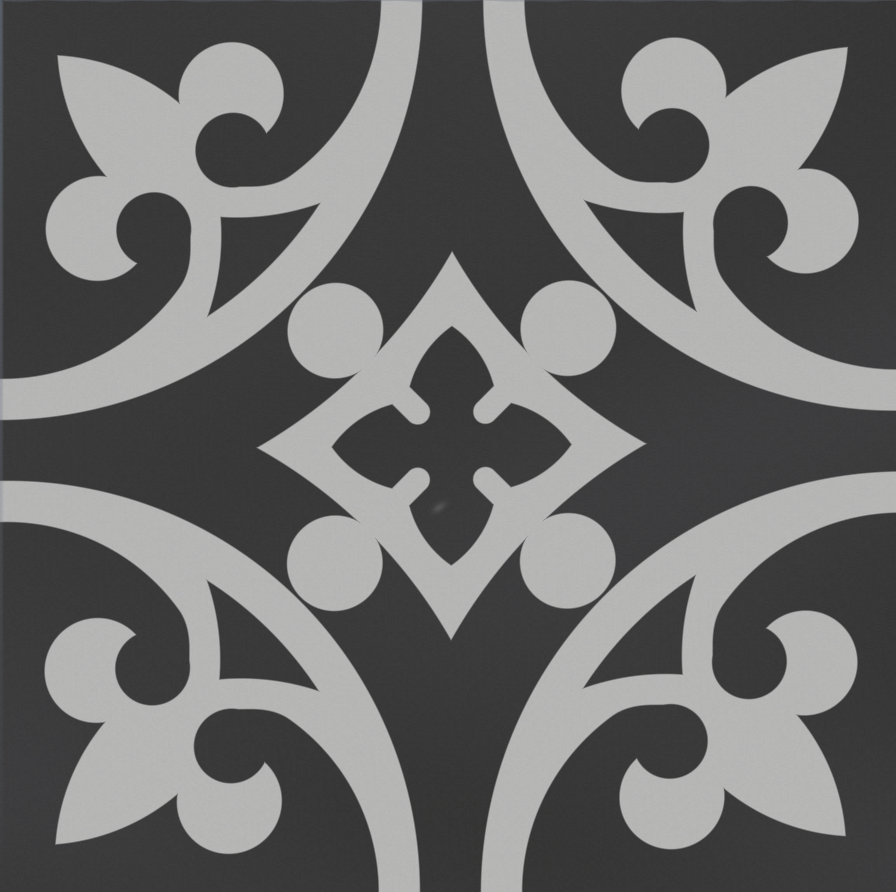
Reproduce this pattern procedurally as a Shadertoy shader.

```glsl
#define CENTER vec2(0.504, 0.4988)
#define SKEW vec2(0.0026, 0.0105)
#define CORNER 0.499
#define BAND_INNER 0.418
#define BAND_OUTER 0.465
#define STAR_RADIUS 0.573
#define PALE vec3(0.712, 0.712, 0.710)
#define DARK_WARM vec3(0.212, 0.210, 0.209)
#define DARK_COOL vec3(0.240, 0.240, 0.246)
#define RIM vec3(0.42, 0.46, 0.51)
#define GRAIN 0.012

float disc(vec2 p, vec2 center, float radius) {
    return length(p - center) - radius;
}

float smoothMax(float a, float b, float k) {
    float h = max(k - abs(a - b), 0.0) / k;
    return max(a, b) + 0.25 * h * h * k;
}

float hash(vec2 p) {
    return fract(sin(dot(p, vec2(127.1, 311.7))) * 43758.55);
}

// Dark scrolls around the three-lobed leaf, within the corner ring
float scrolls(vec2 p) {
    float arch = disc(p, vec2(0.320, CORNER), 0.240);
    arch = smoothMax(arch, 0.292 - p.y, 0.012);
    float lobe = disc(p, vec2(0.247, 0.395), 0.0586);
    float leaf = disc(p, vec2(0.456, 0.207), 0.2344);
    float stem = max(0.245 - p.x, p.x + p.y - 0.625);
    float curl = disc(p, vec2(0.245, 0.333), 0.0417);
    return min(max(arch, -min(lobe, min(leaf, stem))), curl);
}

// Curved dark triangle between the ring and the leaf stem
float spandrel(vec2 p, float ring) {
    return max(-disc(p, vec2(0.237, 0.531), 0.2734), ring - BAND_INNER);
}

// Dark field between ring, bead and star
float field(vec2 p, float ring) {
    float bead = disc(p, vec2(0.130), 0.0534);
    float star = STAR_RADIUS - ring;
    return max(BAND_OUTER - ring, -min(bead, star));
}

// Four-petalled dark cross, notched by round-ended knobs
float cross4(vec2 p) {
    float petal = disc(p, vec2(-0.0677, 0.0365), 0.1185);
    float along = max(dot(p, vec2(0.5)), 0.0378);
    float knob = disc(p, vec2(along), 0.0137);
    return max(petal, -knob);
}

float darkInlay(vec2 p) {
    // Fold into one eighth of the tile
    p = abs(p);
    p = vec2(min(p.x, p.y), max(p.x, p.y));
    float ring = length(p - CORNER);
    float d = min(scrolls(p), spandrel(p, ring));
    return min(d, min(field(p, ring), cross4(p)));
}

void mainImage(out vec4 fragColor, in vec2 fragCoord) {
    vec2 uv = fragCoord / iResolution.xy;
    vec2 p = uv * vec2(1.0, 0.997) - CENTER;
    p -= SKEW * p.yx;

    float soft = max(1.0 / iResolution.y, 0.0012);
    float inlay = 1.0 - smoothstep(-soft, soft, darkInlay(p));

    // Soft wear in the two clays
    float wear = 0.5 + 0.25 * sin(7.0 * uv.x + 3.0 * sin(5.0 * uv.y))
               + 0.25 * sin(9.0 * uv.y - 4.0 * uv.x);
    vec3 clay = mix(DARK_WARM, DARK_COOL, wear);
    vec3 color = mix(PALE, clay, inlay);

    // Faint chipped mark on the lower petal
    vec2 mark = (uv - vec2(0.490, 0.431)) * mat2(0.8, 0.6, -0.6, 0.8);
    color += 0.10 * inlay * exp(-dot(mark * mark, vec2(16000.0, 60000.0)));

    // Worn rim along the left and top
    float ragged = 0.0025 + 0.0015 * sin(90.0 * uv.x) * sin(37.0 * uv.x);
    float leftRim = (1.0 - smoothstep(0.001, 0.005, uv.x)) * uv.y;
    float topRim = 1.0 - smoothstep(0.0, ragged, 1.0 - uv.y);
    color = mix(color, RIM, 0.6 * max(leftRim, 0.6 * topRim));

    color += GRAIN * (hash(floor(uv * 512.0)) - 0.5);
    fragColor = vec4(color, 1.0);
}
```
